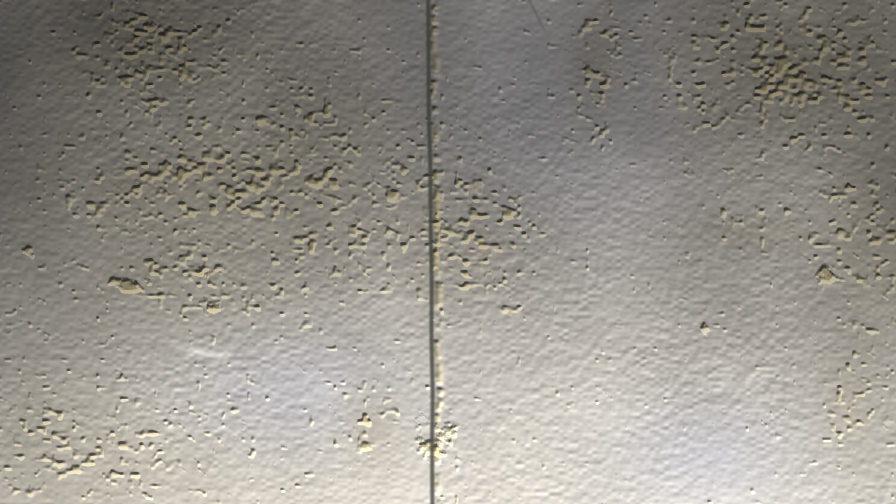
A Shadertoy shader for this texture:

```glsl
// Rough plaster wall lit from below, split by a vertical seam with a beaded ridge.
// A noise height field, thickened inside soft elliptical patches of crumbs, is
// shaded by its slope toward the light; broad gradients add falloff and tint.

const vec3 PLASTER = vec3(1.01, 0.985, 0.935);
const vec3 COOL = vec3(0.985, 0.975, 0.985);
const vec3 CRUMB = vec3(0.99, 0.91, 0.66);
const vec3 GROOVE = vec3(0.27, 0.27, 0.25);
const vec2 LIGHT_DIR = vec2(0.34, -0.94);
const float LIGHT_STEP = 0.0055;
const float TOP_LIGHT = 0.455;
const float LIGHT_RANGE = 0.46;
const float VIGNETTE = 0.11;
const float MOTTLE = 0.14;
const float RELIEF = 0.31;
const float BEAD_OFFSET = 0.013;

float hash(vec2 p) {
    return fract(sin(dot(p, vec2(127.1, 311.7))) * 43758.5453);
}

float noise(vec2 p) {
    vec2 i = floor(p), f = fract(p);
    f = f * f * (3.0 - 2.0 * f);
    return mix(mix(hash(i), hash(i + vec2(1, 0)), f.x),
               mix(hash(i + vec2(0, 1)), hash(i + vec2(1, 1)), f.x), f.y);
}

float fbm(vec2 p) {
    float sum = 0.0, amp = 0.5;
    for (int i = 0; i < 4; i++) {
        sum += amp * noise(p);
        p = mat2(1.6, 1.2, -1.2, 1.6) * p + 7.3;
        amp *= 0.5;
    }
    return sum;
}

// Soft ellipse: 1 at its centre, fading out past its radii.
float blob(vec2 p, vec2 centre, vec2 radii) {
    vec2 d = (p - centre) / radii;
    return exp(-dot(d, d));
}

// Broad areas of small crumbs.
float crumbCover(vec2 p) {
    float m = 1.00 * blob(p, vec2(1.56, 0.87), vec2(0.27, 0.17));
    m += 0.85 * blob(p, vec2(1.74, 0.51), vec2(0.11, 0.17));
    m += 0.85 * blob(p, vec2(0.29, 0.90), vec2(0.17, 0.11));
    m += 0.85 * blob(p, vec2(0.60, 0.66), vec2(0.26, 0.19));
    m += 0.65 * blob(p, vec2(0.26, 0.62), vec2(0.18, 0.11));
    m += 0.85 * blob(p, vec2(0.94, 0.51), vec2(0.15, 0.12));
    m += 0.85 * blob(p, vec2(1.18, 0.87), vec2(0.05, 0.13));
    m += 0.80 * blob(p, vec2(1.48, 0.54), vec2(0.11, 0.04));
    m += 0.95 * blob(p, vec2(0.74, 0.16), vec2(0.06, 0.08));
    m += 0.70 * blob(p, vec2(1.69, 0.19), vec2(0.06, 0.10));
    m += 0.55 * blob(p, vec2(0.15, 0.10), vec2(0.40, 0.18));
    m += 0.50 * blob(p, vec2(0.36, 0.43), vec2(0.20, 0.08));
    return min(m, 1.0);
}

// Small places where thick lumps stick out.
float lumpCover(vec2 p) {
    float m = blob(p, vec2(0.25, 0.43), vec2(0.06, 0.020));
    m += blob(p, vec2(0.42, 0.46), vec2(0.05, 0.020));
    m += blob(p, vec2(0.42, 0.39), vec2(0.06, 0.018));
    m += blob(p, vec2(0.062, 0.51), vec2(0.018, 0.030));
    m += blob(p, vec2(1.635, 0.453), vec2(0.028, 0.032));
    m += blob(p, vec2(1.40, 0.355), vec2(0.014, 0.026));
    m += blob(p, vec2(0.87, 0.12), vec2(0.05, 0.05));
    m += 0.7 * blob(p, vec2(0.30, 0.92), vec2(0.07, 0.06));
    return min(m, 1.0);
}

float crumbs(vec2 p) {
    float cluster = 0.55 + 0.9 * noise(p * 17.0);
    float edge = 0.76 - 0.32 * crumbCover(p) * cluster;
    float field = 0.55 * noise(p * vec2(66.0, 88.0)) + 0.45 * noise(p * vec2(104.0, 132.0) + 3.7);
    float small = smoothstep(edge, edge + 0.38, field);
    float lumpEdge = 0.86 - 0.53 * lumpCover(p);
    return small + 1.1 * smoothstep(lumpEdge, lumpEdge + 0.28, fbm(p * vec2(40.0, 52.0)));
}

float seamX(float y) { return mix(0.859, 0.850, y) + 0.003 * (noise(vec2(y * 9.0, 2.0)) - 0.5); }

// Ragged row of lumps along the right lip of the seam.
float beads(vec2 p) {
    float across = (p.x - seamX(p.y) - BEAD_OFFSET - 0.008 * (noise(vec2(p.y * 40.0, 5.0)) - 0.5)) / 0.007;
    float lumps = noise(vec2(p.x * 60.0, p.y * 95.0)) * 0.8 + 0.3 * noise(vec2(8.0, p.y * 12.0));
    return exp(-across * across) * smoothstep(0.25, 0.75, lumps);
}

float height(vec2 p) {
    float grain = 0.24 * noise(p * vec2(62.0, 92.0)) + 0.26 * noise(p * vec2(105.0, 145.0));
    return grain * mix(0.4, 1.6, fbm(p * 4.0)) + 1.25 * crumbs(p) + 1.1 * beads(p);
}

void mainImage(out vec4 fragColor, in vec2 fragCoord) {
    vec2 p = fragCoord / iResolution.y;

    // Falloff from the light below, with dim sides and soft mottling.
    float side = (p.x - 1.05) / 0.9;
    float light = TOP_LIGHT + LIGHT_RANGE * pow(max(1.0 - p.y, 0.0), 1.5) - VIGNETTE * side * side;
    light += MOTTLE * (fbm(p * 5.0) - 0.47) - 0.04 * crumbCover(p);
    light += 0.05 * blob(p, vec2(0.55, 0.22), vec2(0.25, 0.10));

    // Tint, then relief seen against the light.
    float cool = blob(p, vec2(1.08, 0.80), vec2(0.35, 0.35)) + blob(p, vec2(0.58, 0.22), vec2(0.25, 0.12))
               + blob(p, vec2(1.40, 0.10), vec2(0.20, 0.12));
    vec3 tint = mix(PLASTER, COOL, min(cool, 1.0));
    tint = mix(tint, CRUMB, clamp(0.18 * crumbCover(p) + 0.6 * crumbs(p) + 0.5 * beads(p), 0.0, 0.9));
    float slope = height(p) - height(p + LIGHT_DIR * LIGHT_STEP);
    vec3 col = tint * light * (1.0 + RELIEF * clamp(2.2 * slope, -1.9, 1.1));

    // Pale curved scrape, a scuffed spot and a short dark scratch.
    float bend = p.x - 0.46;
    float arc = abs(p.y - 0.294 - 1.7 * bend * bend);
    float span = smoothstep(0.30, 0.40, p.x) * (1.0 - smoothstep(0.44, 0.47, p.x));
    col += 0.14 * span * (1.0 - smoothstep(0.001, 0.012, arc));
    col += 0.06 * blob(p, vec2(1.47, 0.25), vec2(0.06, 0.03)) * smoothstep(0.4, 0.7, noise(p * 45.0));
    float scratch = abs(p.x - 1.05 - 0.5 * (1.0 - p.y));
    col *= 1.0 - 0.12 * smoothstep(0.92, 0.96, p.y) * (1.0 - smoothstep(0.001, 0.006, scratch));

    // Dark groove of the seam.
    float groove = 1.0 - smoothstep(0.0005, 0.0075, abs(p.x - seamX(p.y)));
    col = mix(col, GROOVE * (0.6 + light * 0.7), 0.85 * groove);

    fragColor = vec4(clamp(col, 0.0, 1.0), 1.0);
}
```
